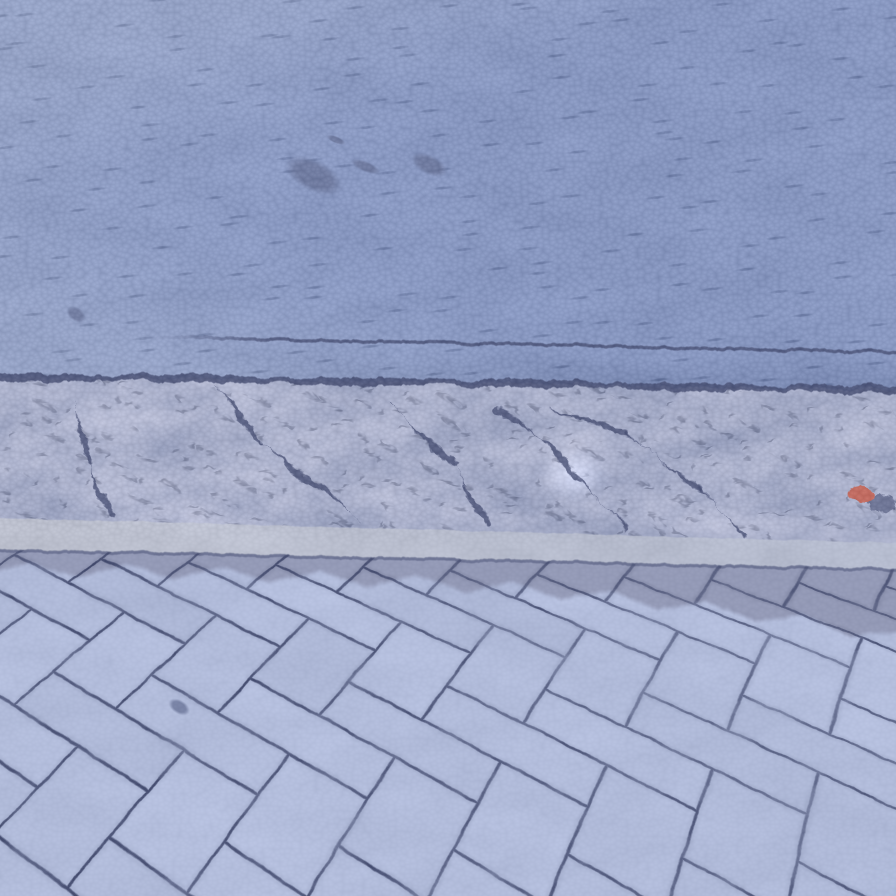
This texture is drawn by a WebGL 2 fragment shader. Its source:

```glsl
#version 300 es
precision highp float;
uniform vec2 u_resolution;
out vec4 outColor;

#define GRAIN 0.07
#define MOTTLE 0.085
#define SOFTNESS 0.0012
#define JOINT_WIDTH 0.0017
#define CRACK_WIDTH 0.0021
#define BRICK_TONE 0.03
#define SHADOW_DEPTH 0.8

const vec3 ASPHALT = vec3(0.53, 0.59, 0.75);
const vec3 PALE_ASPHALT = vec3(0.60, 0.65, 0.78);
const vec3 CONCRETE = vec3(0.655, 0.68, 0.785);
const vec3 CURB = vec3(0.71, 0.735, 0.81);
const vec3 BRICK = vec3(0.69, 0.73, 0.85);
const vec3 SHADE = vec3(0.55, 0.57, 0.68);
const vec3 DARK = vec3(0.28, 0.31, 0.45);
const vec3 LEAF = vec3(0.75, 0.42, 0.38);

// Gutter fractures: start and end of each segment
const vec4 FRACTURES[11] = vec4[11](
  vec4(.242, .430, .293, .495), vec4(.293, .495, .404, .582),
  vec4(.435, .450, .505, .517), vec4(.505, .517, .543, .585),
  vec4(.555, .458, .610, .492), vec4(.610, .492, .697, .588),
  vec4(.618, .456, .700, .482), vec4(.700, .482, .780, .545),
  vec4(.780, .545, .828, .596), vec4(.085, .450, .098, .515),
  vec4(.098, .515, .122, .573));

// Spots: center and radii
const vec4 SPOTS[6] = vec4[6](
  vec4(.350, .196, .030, .018), vec4(.408, .186, .015, .006),
  vec4(.479, .184, .019, .011), vec4(.085, .351, .010, .008),
  vec4(.375, .156, .010, .004), vec4(.200, .789, .011, .008));

float hash(vec2 p) {
  return fract(sin(dot(p, vec2(127.1, 311.7))) * 43758.55);
}

float cellular(vec2 p) {
  vec2 cell = floor(p), f = fract(p);
  float nearest = 1.5;
  for (int y = -1; y <= 1; y++)
    for (int x = -1; x <= 1; x++) {
      vec2 o = vec2(x, y), c = cell + o;
      nearest = min(nearest, length(o + vec2(hash(c), hash(c + 37.0)) - f));
    }
  return nearest;
}

float waves(vec2 p) {
  float sum = 0.0, amp = 0.5;
  for (int i = 0; i < 5; i++) {
    sum += amp * sin(p.x + 1.7 * sin(p.y)) * cos(p.y + sin(p.x * 0.7));
    p = mat2(1.6, 1.2, -1.2, 1.6) * p + 2.3;
    amp *= 0.6;
  }
  return sum;
}

float stroke(float dist, float width) {
  float soft = max(SOFTNESS, 0.7 / u_resolution.y);
  return 1.0 - smoothstep(width - soft, width + soft, dist);
}

float segment(vec2 p, vec4 s) {
  vec2 v = s.zw - s.xy, q = p - s.xy;
  return length(q - v * clamp(dot(q, v) / dot(v, v), 0.0, 1.0));
}

// Herringbone in perspective: x = joint distance, y = brick hash
vec2 herringbone(vec2 p) {
  float q = p.y - 0.035 * p.x - 0.729;
  float row = 6.93 * q / (1.0 + 1.2 * q);
  float col = (p.x - 0.026 - 0.315 * q) / (0.108 + 0.099 * q);
  vec2 g = vec2(0.5 + col + 2.0 * row, -2.0 + col - 2.0 * row);
  vec2 cell = floor(g);
  float k = mod(cell.x - cell.y, 4.0);
  vec2 offset = k == 1.0 ? vec2(1, 0) : k == 2.0 ? vec2(0, 1) : vec2(0);
  vec2 size = k < 2.0 ? vec2(2, 1) : vec2(1, 2);
  vec2 local = fract(g) + offset;
  vec2 edge = min(local, size - local) * vec2(0.092, 0.052) * (1.0 + q);
  return vec2(min(edge.x, edge.y), hash(cell - offset));
}

void main() {
  vec2 p = gl_FragCoord.xy / u_resolution;
  p.y = 1.0 - p.y; // depth below the top edge
  float wobble = waves(p.xx * vec2(55.0, 20.0)) * 0.005;
  float mottle = waves(p * vec2(22.0, 38.0));
  float grain = 0.5 - cellular(p * vec2(170.0, 210.0));

  // Asphalt with pale wear and thin dark scratches
  float wear = smoothstep(0.75, 0.0, p.x + 0.3 * sin(p.y * 9.0 - 0.5));
  vec3 color = mix(ASPHALT, PALE_ASPHALT, 0.75 * wear) + 0.025 * mottle;
  float scratch = cellular(p * vec2(9.0, 55.0) + vec2(0.0, p.x * 6.0));
  color -= 0.09 * smoothstep(0.13, 0.03, scratch);
  float road = 0.420 + 0.015 * p.x + wobble;
  float seam = 0.373 + 0.020 * p.x + wobble * 0.6;
  color -= 0.05 * smoothstep(seam, road, p.y) * smoothstep(0.1, 0.8, p.x);
  float seamFade = smoothstep(0.15, 0.32, p.x);
  color = mix(color, DARK, 0.8 * seamFade * stroke(abs(p.y - seam), 0.0018));

  // Concrete gutter
  vec3 gutter = CONCRETE + MOTTLE * mottle * vec3(1.0, 0.9, 0.75);
  float pit = cellular(p * vec2(28.0, 48.0) + mottle);
  gutter -= 0.13 * smoothstep(0.22, 0.04, pit);
  gutter += 0.15 * smoothstep(0.045, 0.0, length((p - vec2(0.642, 0.53)) * vec2(1.0, 1.3)));
  vec2 jitter = 0.006 * vec2(waves(p.yx * 60.0), waves(p * 50.0 + 3.0));
  for (int i = 0; i < 11; i++) {
    float width = CRACK_WIDTH * (0.75 + 0.9 * sin(p.y * 70.0 + float(i) * 1.9));
    gutter = mix(gutter, DARK, 0.8 * stroke(segment(p + jitter, FRACTURES[i]), width));
  }
  float leaf = length((p + jitter - vec2(0.963, 0.553)) * vec2(1.0, 1.7));
  gutter = mix(gutter, DARK, 0.6 * stroke(length(p + jitter * 2.0 - vec2(0.982, 0.565)), 0.014));
  gutter = mix(gutter, LEAF, stroke(leaf, 0.013));
  color = mix(color, gutter, 1.0 - stroke(p.y, road));
  float roadCrack = 0.0022 + 0.0025 * abs(sin(p.x * 17.0 + 1.0));
  color = mix(color, DARK, 0.85 * stroke(abs(p.y - road), roadCrack));

  // Brick paving and the toothed shade below the curb
  float curbTop = 0.578 + 0.028 * p.x + wobble * 0.3;
  float curbBase = 0.613 + 0.022 * p.x + wobble * 0.5;
  vec2 brick = herringbone(p + jitter * 0.25);
  vec3 paving = BRICK + BRICK_TONE * (brick.y - 0.5) + 0.02 * mottle;
  float teeth = abs(fract(p.x / 0.108 + 0.2) - 0.5);
  float shadeBase = curbBase + 0.014 + 0.055 * p.x * p.x * p.x + 0.03 * teeth;
  paving = mix(paving, SHADE, SHADOW_DEPTH * smoothstep(0.004, -0.004, p.y - shadeBase));
  float jointDark = clamp(0.62 + 0.3 * mottle + 0.15 * (p.y - p.x), 0.3, 0.9);
  paving = mix(paving, DARK, jointDark * stroke(brick.x, JOINT_WIDTH));
  paving -= 0.05 * smoothstep(0.008, 0.0, brick.x);

  // Curb strip over the paving
  vec3 curb = CURB + 0.03 * mottle + vec3(0.02, 0.01, -0.01) * (1.0 - p.x);
  color = mix(color, curb, 1.0 - stroke(p.y, curbTop));
  color = mix(color, paving, 1.0 - stroke(p.y, curbBase));
  color = mix(color, DARK, 0.5 * stroke(abs(p.y - curbBase - 0.001), 0.0018));

  // Spots and surface grain
  for (int i = 0; i < 6; i++) {
    vec2 r = p - SPOTS[i].xy;
    r.y -= 0.35 * r.x;
    float spot = length(r / SPOTS[i].zw);
    color = mix(color, vec3(0.40, 0.44, 0.58), 0.75 * smoothstep(1.15, 0.6, spot));
  }
  color += GRAIN * grain * mix(1.0, 0.4, smoothstep(0.57, 0.62, p.y));
  outColor = vec4(clamp(color, 0.0, 1.0), 1.0);
}
```
